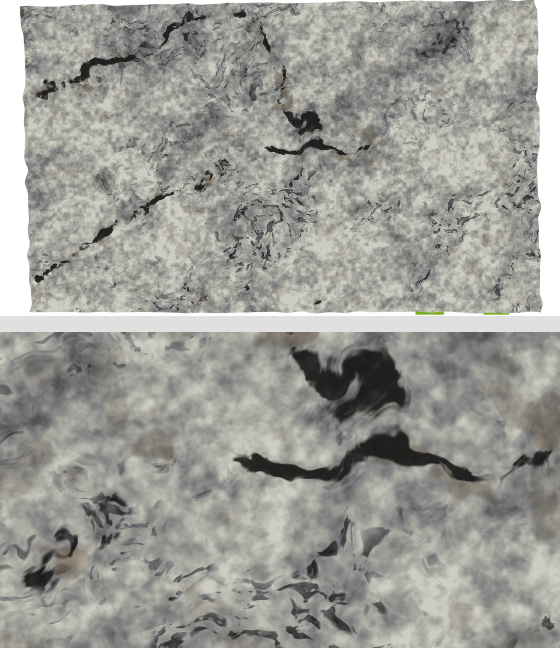
Top: the whole. Bottom: its middle third, enlarged.
Reproduce this texture procedurally as a Shadertoy shader.

```glsl
float hash(vec2 cell) {
    vec3 q = fract(vec3(cell.xyx) * 0.1031);
    q += dot(q, q.yzx + 33.33);
    return fract((q.x + q.y) * q.z);
}

float noise(vec2 p) {
    vec2 i = floor(p), f = fract(p);
    f = f * f * (3.0 - 2.0 * f);
    vec2 e = vec2(0.0, 1.0);
    return mix(mix(hash(i), hash(i + e.yx), f.x),
               mix(hash(i + e.xy), hash(i + e.yy), f.x), f.y);
}

float fbm(vec2 p, int octaves) {
    float sum = 0.0, amp = 0.5, total = 0.0;
    for (int i = 0; i < octaves; i++) {
        sum += amp * noise(p);
        total += amp;
        amp *= 0.55;
        p = mat2(1.6, 1.2, -1.2, 1.6) * p + 17.3;
    }
    return sum / total;
}

// Distance to a bent line of five points
float pathDistance(vec2 p, vec2 path[5]) {
    float d = 10.0;
    for (int i = 0; i < 4; i++) {
        vec2 a = p - path[i], b = path[i + 1] - path[i];
        d = min(d, length(a - b * clamp(dot(a, b) / dot(b, b), 0.0, 1.0)));
    }
    return d;
}

// Broken mineral deposit, densest at distance zero
float deposit(float d, float width, float breakup) {
    float body = exp(-d * d / (width * width));
    return smoothstep(0.34, 0.60, body * (0.52 + breakup));
}

// Signed distance to the chipped slab outline, negative inside
float slabDistance(vec2 p) {
    float chipX = 0.013 * noise(vec2(p.y * 26.0, floor(p.x)));
    float chipY = 0.007 * noise(vec2(p.x * 22.0, floor(p.y * 2.0) + 7.0));
    float left = mix(0.090, 0.061, p.y) + chipX;
    float right = mix(1.720, 1.702, p.y) - chipX;
    float bottom = 0.008 + chipY;
    float top = mix(0.984, 1.004, p.x / 1.78) - chipY;
    return max(max(left - p.x, p.x - right), max(bottom - p.y, p.y - top));
}

vec3 granite(vec2 p) {
    const vec2 upperLeft[5] = vec2[5](vec2(0.67, 0.99), vec2(0.54, 0.905),
        vec2(0.44, 0.825), vec2(0.30, 0.775), vec2(0.12, 0.69));
    const vec2 upperMid[5] = vec2[5](vec2(0.745, 0.95), vec2(0.82, 0.905),
        vec2(0.89, 0.80), vec2(0.90, 0.675), vec2(1.0, 0.583));
    const vec2 centre[5] = vec2[5](vec2(1.18, 0.53), vec2(0.95, 0.525),
        vec2(0.787, 0.545), vec2(0.70, 0.48), vec2(0.625, 0.41));
    const vec2 lowerLeft[5] = vec2[5](vec2(0.625, 0.41), vec2(0.53, 0.37),
        vec2(0.42, 0.34), vec2(0.28, 0.225), vec2(0.09, 0.10));
    const vec2 greyBand[5] = vec2[5](vec2(1.50, 1.01), vec2(1.41, 0.89),
        vec2(1.32, 0.79), vec2(1.157, 0.665), vec2(0.98, 0.59));
    const vec2 knots[4] = vec2[4](vec2(0.995, 0.585), vec2(0.80, 0.10),
        vec2(1.007, 0.06), vec2(0.26, 0.025));

    // Layers of grain, drawn out along the rising diagonal
    vec2 warp = vec2(fbm(p * 9.0, 4), fbm(p * 9.0 + 40.0, 4)) - 0.5;
    vec2 q = p + 0.12 * warp;
    vec2 flow = mat2(0.84, -0.54, 0.54, 0.84) * q * vec2(1.0);
    float clouds = fbm(flow * vec2(3.5, 7.0) + 3.0, 4) - 0.5;
    float mottle = fbm(flow * vec2(17.0, 27.0) + 11.0, 4) - 0.5;
    float grain = fbm(p * 75.0, 3) - 0.5;
    float fleck = fbm(flow * vec2(60.0, 85.0) + 29.0, 3) - 0.5;
    float lower = smoothstep(0.65, 0.35, p.y - 0.15 * (p.x - 0.9));

    // Veins and knots
    float breakup = 1.5 * (fbm(p * 15.0 + 61.0, 3) - 0.5) + 0.9 * fleck;
    float dUpper = pathDistance(q, upperLeft);
    float dMid = pathDistance(q, upperMid);
    float dCentre = pathDistance(q, centre);
    float dLower = pathDistance(q, lowerLeft);
    float dBand = pathDistance(q, greyBand);
    float ink = max(deposit(dUpper, 0.016, breakup), deposit(dMid, 0.014, breakup));
    ink = max(ink, max(deposit(dCentre, 0.013, breakup), deposit(dLower, 0.020, breakup)));
    for (int i = 0; i < 4; i++) {
        float size = i == 0 ? 0.040 : 0.025;
        ink = max(ink, deposit(length(q - knots[i]), size, breakup));
    }
    float dVein = min(min(dUpper, dMid), min(dCentre, dLower));
    float halo = exp(-dVein / 0.035);
    float band = exp(-dBand * dBand / 0.0016);

    // Pale crystals and clustered dark pepper
    float crystal = smoothstep(0.02, 0.12, fbm(q * vec2(11.0, 7.0) + 83.0, 3) - 0.5);
    crystal *= mix(0.25, 1.0, lower);
    float cluster = smoothstep(-0.10, 0.16, fbm(flow * vec2(6.0, 11.0) + 51.0, 3) - 0.5);
    cluster = clamp(cluster + 0.4 * halo + 0.3 * band, 0.0, 1.0) * (1.0 - 0.75 * crystal);
    float pepper = smoothstep(0.06, 0.20, fleck + 0.3 * grain) * cluster;

    float tone = 0.645 + 0.32 * clouds + 0.36 * mottle + 0.42 * grain;
    tone += 0.07 * crystal - 0.07 * halo - 0.12 * band - 0.03 * cluster;
    tone -= pepper * mix(0.24, 0.36, lower);
    tone = clamp(tone, 0.12, 0.80);

    // Warm pale stone, cooler greys, rusty stains
    vec3 warmTint = vec3(1.005, 1.005, 0.955);
    vec3 coolTint = vec3(0.99, 1.0, 1.005);
    vec3 color = tone * mix(coolTint, warmTint, smoothstep(0.45, 0.68, tone));
    float rust = smoothstep(0.12, 0.24, fbm(p * 24.0 + 97.0, 3) - 0.5) * (0.3 + 0.7 * halo);
    color = mix(color, vec3(0.36, 0.30, 0.23), 0.55 * rust);
    return mix(color, vec3(0.10, 0.098, 0.095) + 0.15 * max(grain, 0.0), 0.93 * ink);
}

void mainImage(out vec4 fragColor, in vec2 fragCoord) {
    vec2 p = fragCoord / iResolution.y;
    float pixel = 1.0 / iResolution.y;

    // White surround with green scraps under the lower edge
    float scraps = min(abs(p.x - 1.36) - 0.045, abs(p.x - 1.57) - 0.04);
    float green = smoothstep(pixel, -pixel, max(scraps, abs(p.y - 0.012) - 0.008));
    vec3 color = mix(vec3(1.0), vec3(0.48, 0.68, 0.12), green);

    float slab = smoothstep(0.7 * pixel, -0.7 * pixel, slabDistance(p));
    fragColor = vec4(mix(color, granite(p), slab), 1.0);
}
```
